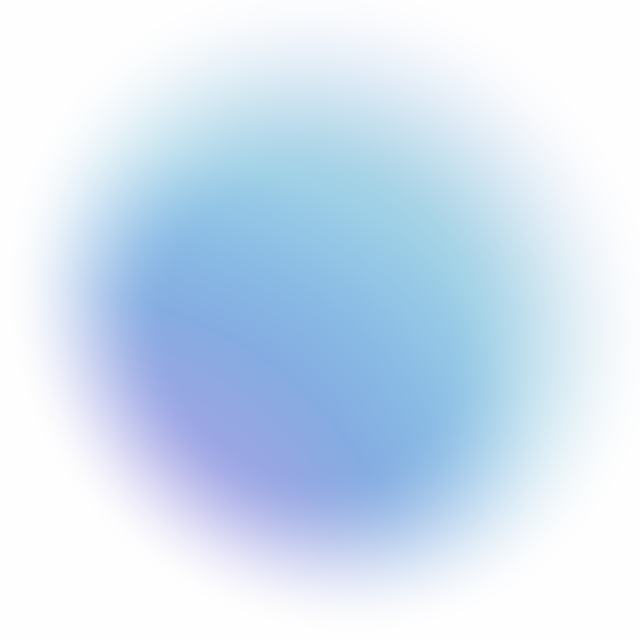
Give the GLSL for this background, as a WebGL 2 fragment shader.

```glsl
#version 300 es
precision highp float;

uniform vec2 u_resolution;
out vec4 outColor;

const vec3 PAPER = vec3(0.995, 0.995, 0.996);
const vec3 LILAC = vec3(0.66, 0.64, 0.90);
const vec3 PERIWINKLE = vec3(0.585, 0.655, 0.89);
const vec3 CORNFLOWER = vec3(0.52, 0.675, 0.885);
const vec3 AZURE = vec3(0.535, 0.725, 0.895);
const vec3 SKY = vec3(0.57, 0.77, 0.90);
const vec3 AQUA = vec3(0.62, 0.815, 0.90);
const vec3 MIST = vec3(0.66, 0.82, 0.90);
const vec3 HAZE = vec3(0.72, 0.80, 0.93);

// Blend to the next ramp colour between two positions
vec3 addStop(vec3 color, vec3 next, float from, float to, float t) {
    return mix(color, next, clamp((t - from) / (to - from), 0.0, 1.0));
}

vec3 diagonalRamp(float t) {
    vec3 color = addStop(LILAC, PERIWINKLE, 0.48, 0.70, t);
    color = addStop(color, CORNFLOWER, 0.70, 0.86, t);
    color = addStop(color, AZURE, 0.86, 1.02, t);
    color = addStop(color, SKY, 1.02, 1.14, t);
    color = addStop(color, AQUA, 1.14, 1.27, t);
    color = addStop(color, MIST, 1.27, 1.45, t);
    return addStop(color, HAZE, 1.45, 1.70, t);
}

// Ramp position: diagonal bands that bow toward the upper right
float rampPosition(vec2 p) {
    float across = p.x - p.y;
    float bend = across * across;
    return 1.0 + p.x + p.y + 0.8 * bend / (1.0 + bend) - 0.15 * across;
}

// Soft disc, slightly stretched across the diagonal, softer at upper right
float glowMask(vec2 p, float radius, float softness) {
    vec2 axes = vec2(p.x + p.y, 0.94 * (p.x - p.y)) * 0.7071;
    float dist = length(axes);
    float facing = axes.x / max(dist, 0.001);
    float halfWidth = softness + 0.03 * facing;
    return 1.0 - smoothstep(radius - halfWidth, radius + halfWidth, dist);
}

void main() {
    float scale = min(u_resolution.x, u_resolution.y);
    vec2 p = (gl_FragCoord.xy - 0.5 * u_resolution) / scale;

    vec3 glow = diagonalRamp(rampPosition(p));
    float mask = glowMask(p, 0.352, 0.145);
    outColor = vec4(mix(PAPER, glow, mask), 1.0);
}
```
